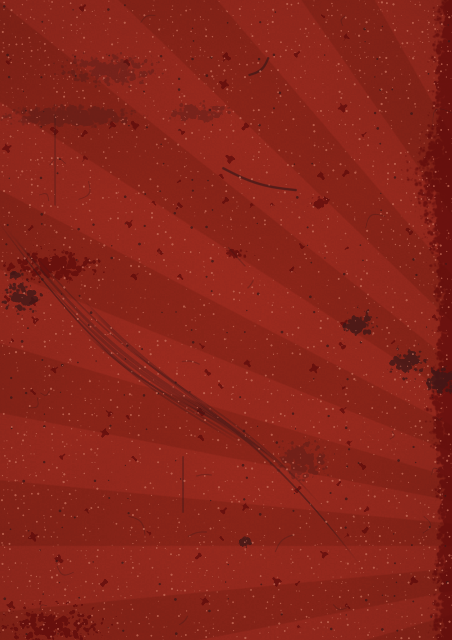
Write a WebGL 1 fragment shader that draws this background.

```glsl
precision highp float;
// Worn red sunburst: rays from the lower right under specks, stains and scratches.
uniform vec2 u_resolution;

const vec3 LIGHT_RAY = vec3(0.59, 0.16, 0.115);
const vec3 DARK_RAY = vec3(0.535, 0.14, 0.095);
const vec3 DRIED_RED = vec3(0.36, 0.035, 0.035);
const vec3 SOOT = vec3(0.23, 0.09, 0.09);
const vec3 DUST = vec3(0.78, 0.43, 0.35);
const vec2 BURST_CENTER = vec2(1.068, 0.147);
const float RAY_ANGLE = 0.096;

float hash(vec2 p) {
  return fract(sin(dot(p, vec2(127.1, 311.7))) * 4375.85);
}

vec2 hash2(vec2 p) {
  return vec2(hash(p), hash(p + 17.3));
}

// Distance to the nearest scattered cell point.
float cellular(vec2 p) {
  vec2 cell = floor(p);
  float nearest = 2.0;
  for (int y = -1; y <= 1; y++) {
    for (int x = -1; x <= 1; x++) {
      vec2 c = cell + vec2(float(x), float(y));
      nearest = min(nearest, length(c + hash2(c) - p));
    }
  }
  return nearest;
}

// Soft mottling from layered sines.
float mottle(vec2 p) {
  float a = sin(p.x * 13.0 + 3.0 * sin(p.y * 9.0));
  float b = sin(p.y * 23.0 + 2.0 * sin(p.x * 17.0 + 1.0));
  return 0.5 + 0.25 * (a + b);
}

// Alternating wedges, smoothed across one pixel.
float rays(vec2 p, float pixel) {
  vec2 d = p - BURST_CENTER;
  float turn = atan(d.y, -d.x) / RAY_ANGLE;
  float wave = abs(mod(turn - 0.5, 2.0) - 1.0) - 0.5;
  float blur = pixel / (RAY_ANGLE * length(d));
  return smoothstep(-blur, blur, wave);
}

// One jittered dot in some of the grid cells.
float specks(vec2 p, float scale, float density, float radius, float pixel) {
  vec2 cell = floor(p * scale);
  vec2 center = (cell + 0.25 + 0.5 * hash2(cell)) / scale;
  float r = radius * mix(0.4, 1.0, hash(cell + 5.1));
  float dotMask = 1.0 - smoothstep(r - pixel * 0.6, r + pixel * 0.6, length(p - center));
  return dotMask * step(hash(cell + 31.7), density);
}

// Ragged stain: a falloff eaten away by the grain.
float stain(vec2 p, vec2 center, vec2 size, float grain) {
  return smoothstep(0.0, 0.18, 1.0 - length((p - center) / size) - grain);
}

float scratch(vec2 p, vec2 a, vec2 b, float bend, float width, float pixel) {
  vec2 ab = b - a;
  float t = clamp(dot(p - a, ab) / dot(ab, ab), 0.0, 1.0);
  vec2 onLine = a + ab * t + vec2(ab.y, -ab.x) * bend * sin(3.1416 * t);
  return 1.0 - smoothstep(width - pixel * 0.5, width + pixel, length(p - onLine));
}

// Bundle of hairlines sweeping from the left edge to the lower right.
float strands(vec2 p, float pixel) {
  float spine = 0.655 - 0.94 * p.x - 0.03 * sin(p.x * 10.2);
  float sum = 0.0;
  for (int i = 0; i < 10; i++) {
    vec2 rnd = hash2(vec2(float(i), 3.0));
    float offset = (rnd.x - 0.4) * 0.065 * sin(p.x * 5.0 + rnd.y * 1.5);
    float d = abs(p.y - spine - offset) * 0.73;
    float start = rnd.y * 0.2 - 0.05;
    float span = smoothstep(start, start + 0.05, p.x)
      * (1.0 - smoothstep(0.28 + rnd.x * 0.25, 0.36 + rnd.x * 0.25, p.x));
    sum += span * (1.0 - smoothstep(0.0004, 0.0006 + pixel, d));
  }
  return min(sum * 0.45, 0.8);
}

void main() {
  float pixel = 1.0 / u_resolution.y;
  vec2 p = gl_FragCoord.xy * pixel;
  float width = u_resolution.x * pixel;
  float grain = 0.65 * cellular(p * 65.0) + 0.45 * cellular(p * 150.0 + 9.0);
  float cloud = mottle(p);

  // Rays, fading light and paper grain
  vec3 color = mix(LIGHT_RAY, DARK_RAY, rays(p, pixel));
  vec2 fromMiddle = (p - vec2(0.5 * width, 0.48)) / vec2(width, 1.0);
  color *= 1.02 - 0.22 * dot(fromMiddle, fromMiddle);
  color *= 0.98 + 0.025 * cloud + 0.03 * (hash(floor(p * 512.0)) - 0.5);

  // Dried red along the right edge, flakes and larger marks
  float reach = 0.035 + 0.05 * exp(-pow((p.y - 0.74) / 0.065, 2.0)) + 0.025 * cloud;
  float red = smoothstep(0.0, 0.3, 1.0 - (width - p.x) / reach - grain * 0.8);
  red = max(red, stain(p, vec2(0.50, 0.684), vec2(0.026, 0.016), grain));
  red = max(red, stain(p, vec2(0.371, 0.603), vec2(0.035, 0.017), grain));
  red = max(red, stain(p, vec2(0.085, 0.585), vec2(0.12, 0.04), grain * 1.1));
  red = max(red, stain(p, vec2(0.08, 0.02), vec2(0.14, 0.06), grain * 1.3));
  red = max(red, specks(p + 0.002 * sin(p.yx * 600.0), 27.0, 0.18, 0.006, pixel));
  color = mix(color, DRIED_RED, red * 0.7);

  // Sooty stains and faint smears
  float soot = stain(p, vec2(0.56, 0.492), vec2(0.042, 0.038), grain);
  soot = max(soot, stain(p, vec2(0.635, 0.433), vec2(0.05, 0.04), grain * 1.1));
  soot = max(soot, stain(p, vec2(0.69, 0.405), vec2(0.045, 0.035), grain));
  soot = max(soot, stain(p, vec2(0.035, 0.535), vec2(0.05, 0.038), grain));
  soot = max(soot, stain(p, vec2(0.026, 0.57), vec2(0.025, 0.014), grain));
  soot = max(soot, stain(p, vec2(0.382, 0.154), vec2(0.02, 0.012), grain));
  float smear = stain(p, vec2(0.11, 0.818), vec2(0.15, 0.025), grain * 0.7);
  smear = max(smear, stain(p, vec2(0.17, 0.89), vec2(0.12, 0.04), grain));
  smear = max(smear, stain(p, vec2(0.31, 0.825), vec2(0.08, 0.025), grain));
  smear = max(smear, stain(p, vec2(0.47, 0.28), vec2(0.07, 0.05), grain));
  soot = max(soot, specks(p + 3.0, 38.0, 0.22, 0.0022, pixel));
  color = mix(color, SOOT, max(soot * 0.75, smear * 0.3));

  // Scratches: a few long ones, then scattered short ones
  float lines = strands(p, pixel);
  lines = max(lines, scratch(p, vec2(0.349, 0.737), vec2(0.462, 0.703), 0.06, 0.0015, pixel));
  lines = max(lines, scratch(p, vec2(0.39, 0.883), vec2(0.419, 0.909), 0.15, 0.0015, pixel));
  lines = max(lines, 0.5 * scratch(p, vec2(0.086, 0.82), vec2(0.086, 0.68), 0.0, 0.0008, pixel));
  lines = max(lines, 0.7 * scratch(p, vec2(0.286, 0.286), vec2(0.286, 0.2), 0.0, 0.0008, pixel));
  for (int i = 0; i < 24; i++) {
    vec2 rnd = hash2(vec2(float(i), 8.0));
    vec2 a = rnd * vec2(width, 1.0);
    vec2 b = a + 0.06 * (hash2(rnd * 90.0) - 0.5);
    lines = max(lines, 0.45 * scratch(p, a, b, rnd.x - 0.5, 0.0006, pixel));
  }
  color = mix(color, SOOT, lines * 0.7);

  // Pale dust, thicker toward the corners
  float density = 0.12 + 0.3 * dot(fromMiddle, fromMiddle) + 0.06 * cloud;
  float dust = max(specks(p, 95.0, density, 0.0017, pixel),
    0.6 * specks(p + 1.37, 140.0, density * 0.7, 0.0012, pixel));
  color = mix(color, DUST, dust * 0.75);

  gl_FragColor = vec4(color, 1.0);
}
```
